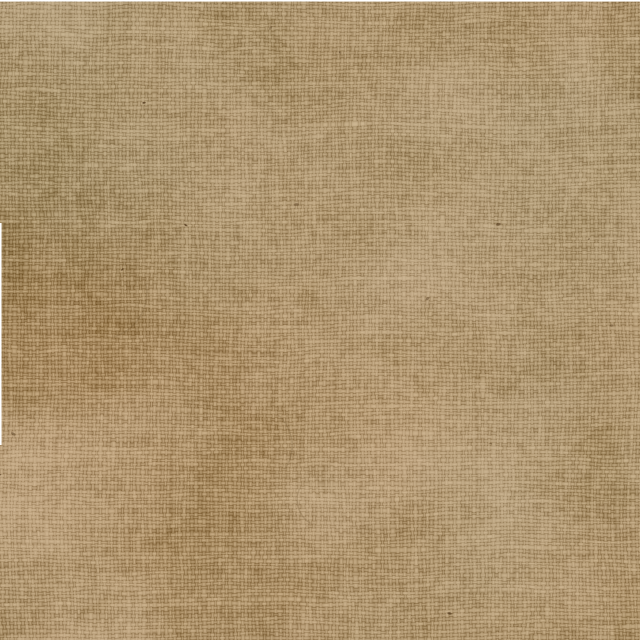
A WebGL 2 fragment shader for this texture:

```glsl
#version 300 es
precision highp float;
// Aged plain-weave linen: round warp and weft threads cross over and under, with
// dark pinholes between them and uneven tones and slubs along them. Cloudy stains,
// faint tide marks, specks and fibres lie on it; a bare white margin shows at two edges.

uniform vec2 u_resolution;
out vec4 fragColor;

const float PI = 3.14159265;
const vec2 THREADS = vec2(168.0, 166.0);
const vec3 CLOTH = vec3(0.681, 0.583, 0.431);
const vec3 TONE_TINT = vec3(0.98, 1.03, 1.08);

// Integer hash of a lattice point, 0 to 1
float hash(vec2 cell) {
    uvec2 q = uvec2(ivec2(floor(cell))) * uvec2(1597334673u, 3812015801u);
    uint n = (q.x ^ q.y) * 1597334673u;
    n = (n ^ (n >> 15u)) * 2246822519u;
    n ^= n >> 13u;
    return float(n >> 8u) / 16777216.0;
}

float noise(vec2 p) {
    vec2 i = floor(p), f = fract(p);
    f = f * f * (3.0 - 2.0 * f);
    float low = mix(hash(i), hash(i + vec2(1, 0)), f.x);
    float high = mix(hash(i + vec2(0, 1)), hash(i + vec2(1, 1)), f.x);
    return mix(low, high, f.y);
}

float fbm(vec2 p) {
    float sum = 0.0, gain = 0.5;
    for (int k = 0; k < 5; k++) {
        sum += gain * noise(p);
        p = mat2(0.8, 0.6, -0.6, 0.8) * p * 2.03 + 17.0;
        gain *= 0.5;
    }
    return sum / 0.97;
}

// Tone along one thread: long streaks, short grain and rare pale slubs
float threadTone(float along, float id, float seed, float strength) {
    float row = id + seed;
    float streak = noise(vec2(along * 5.0, row)) - 0.5;
    float grain = noise(vec2(along * 90.0, row + 400.0)) - 0.5;
    float slub = smoothstep(0.88, 0.98, noise(vec2(along * 9.0, row + 800.0)));
    return strength * (streak + grain) + 0.03 * slub;
}

// Relief and thread tone of the weave around zero
float weave(vec2 uv) {
    vec2 drift = vec2(noise(uv * 5.0), noise(uv * 5.0 + 31.0)) - 0.5;
    vec2 p = uv * THREADS + drift * 1.2;
    p.x += 0.7 * (noise(vec2(p.x * 0.7, uv.y * 20.0)) - 0.5);
    p.y += 0.7 * (noise(vec2(uv.x * 20.0, p.y * 0.7)) - 0.5);
    vec2 id = floor(p);
    vec2 bulge = cos(PI * (fract(p) - 0.5));
    vec2 swing = sin(PI * p);
    float over = swing.x * swing.y;
    float weftHeight = bulge.y * (0.72 + 0.28 * over);
    float warpHeight = bulge.x * (0.64 - 0.36 * over);
    float warpOnTop = smoothstep(-0.08, 0.08, warpHeight - weftHeight);
    float relief = max(weftHeight, warpHeight);
    float weft = threadTone(uv.x, id.y, 50.0, 0.072);
    float warp = threadTone(uv.y, id.x, 2050.0, 0.042);
    float tone = mix(weft + 0.2 * warp, warp + 0.2 * weft, warpOnTop);
    float knot = hash(id + 5000.0) - 0.5;
    return 0.25 * (relief - 0.665) + tone + 0.075 * knot;
}

// Cloudy discolouration, with soft patches that end in a firmer edge
float stains(vec2 uv) {
    vec2 drift = vec2(fbm(uv * 3.0 + 7.0), fbm(uv * 3.0 + 43.0)) - 0.5;
    vec2 p = uv + 0.22 * drift;
    float clouds = fbm(p * vec2(3.4, 4.0) + 3.0) - 0.5;
    float patchField = fbm(p * 4.5 + 71.0);
    float damp = smoothstep(0.58, 0.61, patchField) * (1.0 - smoothstep(0.61, 0.80, patchField));
    return 0.25 * clouds - 0.025 * damp;
}

// Small dark flecks at scattered places
float specks(vec2 uv, float soft) {
    float cover = 0.0;
    for (float k = 0.0; k < 14.0; k++) {
        vec2 centre = vec2(hash(vec2(k, 301)), hash(vec2(k, 302)));
        float turn = PI * hash(vec2(k, 303));
        vec2 d = mat2(cos(turn), -sin(turn), sin(turn), cos(turn)) * (uv - centre);
        float radius = mix(0.0015, 0.0040, hash(vec2(k, 304)));
        float dist = length(d * vec2(1.0, 1.8)) - radius;
        cover = max(cover, (1.0 - smoothstep(-soft, soft, dist)) * mix(0.3, 0.9, hash(vec2(k, 305))));
    }
    return cover;
}

// Thin curved hairs, each a short arc of a circle
float fibres(vec2 uv, float soft) {
    float cover = 0.0;
    for (float k = 0.0; k < 3.0; k++) {
        vec2 d = uv - vec2(hash(vec2(k, 401)), hash(vec2(k, 402)));
        float radius = mix(0.03, 0.08, hash(vec2(k, 403)));
        float facing = cos(atan(d.y, d.x) - 2.0 * PI * hash(vec2(k, 404)));
        float line = 1.0 - smoothstep(0.0004, 0.0004 + soft, abs(length(d) - radius));
        cover = max(cover, line * smoothstep(0.70, 0.80, facing));
    }
    return cover;
}

// White strip along the top and part of the left edge
float margin(vec2 uv, float width, float soft) {
    vec2 strip = 1.0 - smoothstep(-0.5 * soft, 0.5 * soft, vec2(uv.x, 1.0 - uv.y) - width);
    return max(strip.y, strip.x * step(0.305, uv.y) * step(uv.y, 0.652));
}

void main() {
    float pixel = 1.0 / min(u_resolution.x, u_resolution.y);
    vec2 uv = gl_FragCoord.xy * pixel;

    // Four samples per pixel keep the fine threads smooth
    float cloth = 0.0;
    for (int k = 0; k < 4; k++) {
        vec2 offset = vec2(k & 1, k >> 1) * 0.4 - 0.2;
        cloth += 0.25 * weave(uv + offset * pixel);
    }

    // Lit threads fade towards a ceiling, shadows stay deep
    float stain = stains(uv);
    float tone = cloth + stain;
    tone = tone > 0.0 ? tone / (1.0 + 3.5 * tone) : tone;
    vec3 colour = CLOTH + tone * TONE_TINT;
    colour.b += 0.15 * stain;
    colour += vec3(0.05, 0.0, -0.01) * (fbm(uv * 2.5 + 90.0) - 0.5);

    colour = mix(colour, vec3(0.30, 0.20, 0.09), specks(uv, pixel));
    colour = mix(colour, vec3(0.45, 0.35, 0.21), 0.25 * fibres(uv, pixel));
    colour = mix(colour, vec3(1.0), margin(uv, 0.0024, pixel));
    fragColor = vec4(colour, 1.0);
}
```
